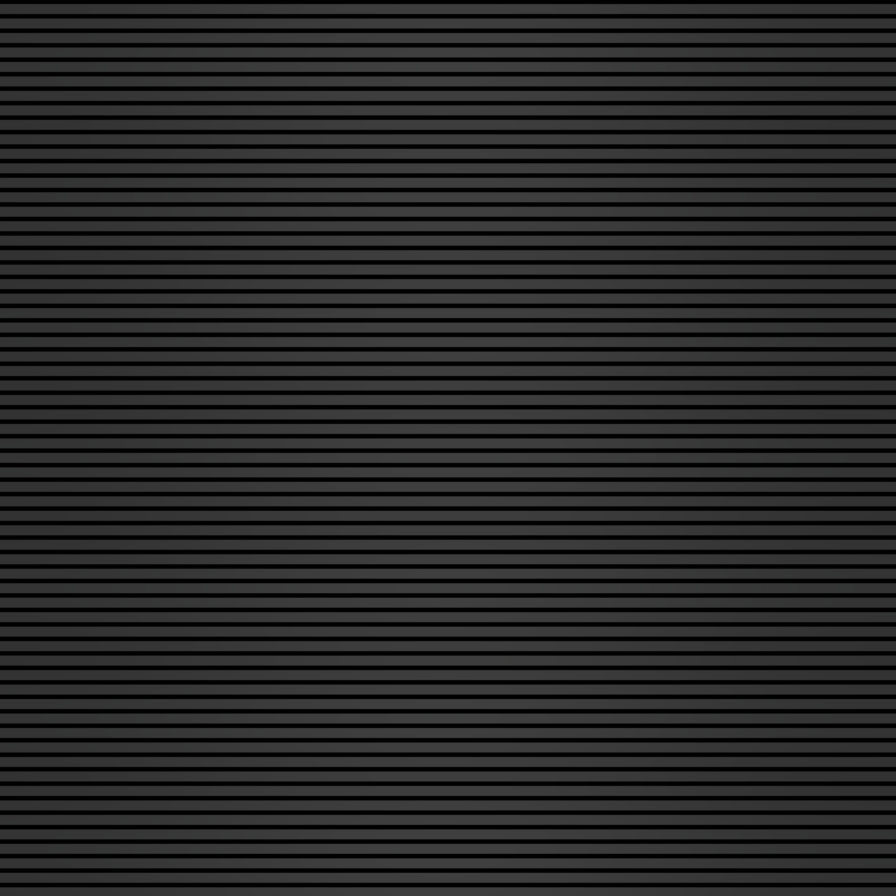
Give the GLSL for this texture, as a WebGL 1 fragment shader.

```glsl
precision highp float;

uniform vec2 u_resolution;

#define ROWS 61.88
#define TOP_OFFSET 0.0020
#define GROOVE_WIDTH 0.31
#define EDGE_SOFTNESS 0.12
#define DRIFT_CYCLES 6.88
#define DRIFT_AMOUNT 0.005
#define SLAT_CENTER vec3(0.243, 0.244, 0.243)
#define SLAT_SIDE vec3(0.200, 0.200, 0.201)
#define GROOVE_COLOR vec3(0.004)

const float TAU = 6.2831853;

// Coverage of the groove centred on each whole row number
float grooveMask(float row, float pixel) {
  float fromCenter = abs(fract(row + 0.5) - 0.5);
  float halfEdge = 0.5 * max(EDGE_SOFTNESS, 1.5 * pixel);
  float halfWidth = 0.5 * GROOVE_WIDTH;
  return 1.0 - smoothstep(halfWidth - halfEdge, halfWidth + halfEdge, fromCenter);
}

// Broad, faint tone change across groups of slats
float toneDrift(vec2 uv) {
  float fromTop = 1.0 - uv.y;
  float bands = -cos(TAU * DRIFT_CYCLES * (fromTop - 0.147));
  float sway = sin(TAU * (0.8 * uv.x + 1.3 * uv.y));
  return 0.75 * bands + 0.25 * sway;
}

void main() {
  vec2 uv = gl_FragCoord.xy / u_resolution;
  float row = (1.0 - uv.y - TOP_OFFSET) * ROWS;
  float pixel = ROWS / u_resolution.y;

  // Sheen down the middle, fading to both sides
  float sheen = 0.5 + 0.5 * cos(TAU * (uv.x - 0.5));
  vec3 slat = mix(SLAT_SIDE, SLAT_CENTER, sheen);
  slat += DRIFT_AMOUNT * toneDrift(uv) * vec3(0.8, 1.0, 0.85);

  vec3 color = mix(slat, GROOVE_COLOR, grooveMask(row, pixel));
  gl_FragColor = vec4(color, 1.0);
}
```
